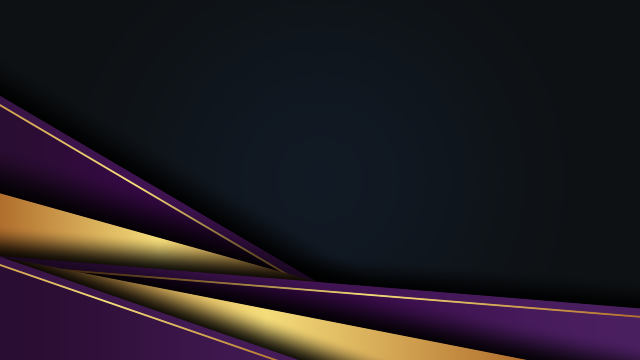
Write a WebGL 1 fragment shader that draws this background.

```glsl
precision highp float;
// Dark backdrop with overlapping purple and gold wedges, thin gold trim and soft shadows.

uniform vec2 u_resolution;

const float ASPECT = 16.0 / 9.0;

// Upper edge of each wedge: height at the left side, fall per unit of x
const vec2 UPPER_PURPLE = vec2(0.734, 0.587);
const vec2 UPPER_GOLD   = vec2(0.463, 0.2795);
const vec2 RIGHT_PURPLE = vec2(0.289, 0.082);
const vec2 LOWER_GOLD   = vec2(0.287, 0.196);
const vec2 LOWER_PURPLE = vec2(0.287, 0.346);

// Trim lines, in the same form
const vec2 UPPER_TRIM = vec2(0.708, 0.590);
const vec2 RIGHT_TRIM = vec2(0.264, 0.081);
const vec2 LOWER_TRIM = vec2(0.264, 0.345);
const float TRIM_HALF_WIDTH = 0.0026;

const vec2 GLOW_CENTER = vec2(0.889, 0.5);
const float GLOW_RADIUS = 0.80;
const float BACK_SHADOW = 0.10;
const float PURPLE_SHADOW = 0.13;
const float GOLD_SHADOW = 0.088;

const vec3 NIGHT_CENTER = vec3(0.067, 0.098, 0.140);
const vec3 NIGHT_EDGE   = vec3(0.052, 0.066, 0.077);
const vec3 PURPLE_DARK  = vec3(0.165, 0.050, 0.195);
const vec3 PURPLE_RICH  = vec3(0.215, 0.035, 0.275);
const vec3 PURPLE_LIGHT = vec3(0.290, 0.120, 0.375);
const vec3 GOLD_BRIGHT  = vec3(0.960, 0.865, 0.480);
const vec3 GOLD_DEEP    = vec3(0.680, 0.410, 0.160);

// Signed distance to a sloping edge, positive above it
float above(vec2 p, vec2 edge) {
  return (p.y - edge.x + edge.y * p.x) / sqrt(1.0 + edge.y * edge.y);
}

// Coverage of the area below an edge, one pixel soft
float below(float dist, float pixel) {
  return 1.0 - smoothstep(-0.6 * pixel, 0.6 * pixel, dist);
}

// Light left at a distance from the edge that casts a shadow
float shade(float dist, float reach) {
  return mix(0.06, 1.0, smoothstep(-0.1 * reach, reach, dist));
}

// Metallic gradient with one highlight along x
vec3 gold(float x, float peak, float reach) {
  return mix(GOLD_BRIGHT, GOLD_DEEP, clamp(abs(x - peak) / reach, 0.0, 1.0));
}

// Purple surface with a lighter rim above its gold trim
vec3 purplePanel(vec3 base, float trimDist, vec3 trimColor, float light, float pixel) {
  float rim = 1.0 - below(trimDist, pixel);
  vec3 color = mix(base, PURPLE_LIGHT, 0.45 * rim) * mix(light, 1.0, 0.35 * rim);
  float line = below(abs(trimDist) - TRIM_HALF_WIDTH, pixel);
  return mix(color, trimColor * mix(light, 1.0, 0.35), line);
}

void main() {
  vec2 p = gl_FragCoord.xy / u_resolution * vec2(ASPECT, 1.0);
  float pixel = 1.0 / u_resolution.y;

  float upperPurple = above(p, UPPER_PURPLE);
  float upperGold   = above(p, UPPER_GOLD);
  float rightPurple = above(p, RIGHT_PURPLE);
  float lowerGold   = above(p, LOWER_GOLD);
  float lowerPurple = above(p, LOWER_PURPLE);

  // Backdrop with a faint central glow, darkened beside the wedges
  float glow = smoothstep(0.0, GLOW_RADIUS, distance(p, GLOW_CENTER));
  vec3 color = mix(NIGHT_CENTER, NIGHT_EDGE, glow);
  color *= shade(upperPurple, BACK_SHADOW) * shade(rightPurple, BACK_SHADOW * 0.8);

  // Upper left purple wedge
  vec3 base = mix(PURPLE_DARK, PURPLE_RICH, smoothstep(0.0, 0.45, p.x));
  vec3 panel = purplePanel(base, above(p, UPPER_TRIM), gold(p.x, 0.36, 0.65),
                           shade(upperGold, PURPLE_SHADOW), pixel);
  color = mix(color, panel, below(upperPurple, pixel));

  // Upper gold wedge
  panel = gold(p.x, 0.44, 0.46) * shade(rightPurple, GOLD_SHADOW);
  color = mix(color, panel, below(upperGold, pixel));

  // Right purple wedge
  base = mix(PURPLE_RICH, PURPLE_LIGHT, smoothstep(0.75, 1.75, p.x));
  panel = purplePanel(base, above(p, RIGHT_TRIM), gold(p.x, 1.02, 0.80),
                      shade(lowerGold, PURPLE_SHADOW * 0.8), pixel);
  color = mix(color, panel, below(rightPurple, pixel));

  // Lower gold wedge
  panel = gold(p.x, 0.74, 0.75) * shade(lowerPurple, GOLD_SHADOW);
  color = mix(color, panel, below(lowerGold, pixel));

  // Lower left purple wedge
  base = mix(PURPLE_DARK, PURPLE_LIGHT, 0.7 * smoothstep(0.0, 0.8, p.x));
  panel = purplePanel(base, above(p, LOWER_TRIM), gold(p.x, 0.30, 0.55), 1.0, pixel);
  color = mix(color, panel, below(lowerPurple, pixel));

  gl_FragColor = vec4(color, 1.0);
}
```
